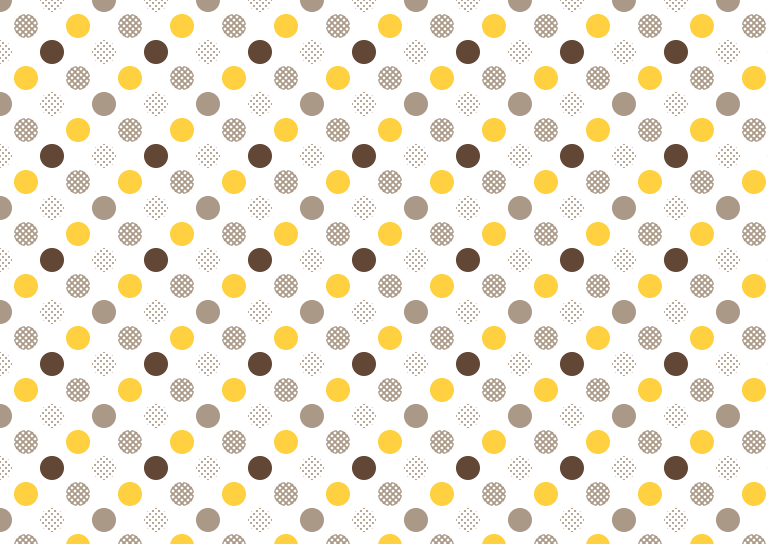
Reproduce this pattern procedurally as a WebGL 2 fragment shader.

```glsl
#version 300 es
precision highp float;

uniform vec2 u_resolution;
out vec4 outColor;

#define CELLS_ACROSS 29.54   // grid cells over the canvas width
#define DISC_RADIUS 0.462    // all sizes below are in grid cells
#define SPOT_PITCH 0.23
#define WHITE_SPOT_RADIUS 0.052
#define TAUPE_SPOT_RADIUS 0.041

const vec3 WHITE  = vec3(1.0);
const vec3 TAUPE  = vec3(0.67, 0.60, 0.53);
const vec3 YELLOW = vec3(1.0, 0.82, 0.25);
const vec3 BROWN  = vec3(0.39, 0.28, 0.21);

// Antialiased coverage of a shape from its signed distance
float coverage(float dist, float pixel) {
    return clamp(0.5 - dist / pixel, 0.0, 1.0);
}

// Distance to the nearest centre of a staggered spot lattice
float spotDistance(vec2 p) {
    vec2 q = p / SPOT_PITCH;
    float even = length(fract(q + 0.5) - 0.5);
    float odd = length(fract(q) - 0.5);
    return min(even, odd) * SPOT_PITCH;
}

// Fill of the disc in a given cell, at an offset from its centre
vec3 discColor(vec2 cell, vec2 offset, float pixel) {
    bool solid = mod(cell.x + cell.y, 4.0) < 0.5;
    bool oddRow = mod(cell.y, 2.0) > 0.5;
    if (solid) {
        if (oddRow) return YELLOW;
        return mod(cell.y, 4.0) < 0.5 ? TAUPE : BROWN;
    }
    float radius = oddRow ? WHITE_SPOT_RADIUS : TAUPE_SPOT_RADIUS;
    float spot = coverage(spotDistance(offset) - radius, pixel);
    return oddRow ? mix(TAUPE, WHITE, spot) : mix(WHITE, TAUPE, spot);
}

void main() {
    // Grid space, with rows counted down from the top edge
    float scale = CELLS_ACROSS / u_resolution.x;
    vec2 p = vec2(gl_FragCoord.x, u_resolution.y - gl_FragCoord.y) * scale;
    vec2 cell = floor(p + 0.5);
    vec2 offset = p - cell;

    // Discs occupy alternate cells, like a checkerboard
    float occupied = 1.0 - mod(cell.x + cell.y, 2.0);
    float disc = occupied * coverage(length(offset) - DISC_RADIUS, scale);
    outColor = vec4(mix(WHITE, discColor(cell, offset, scale), disc), 1.0);
}
```
